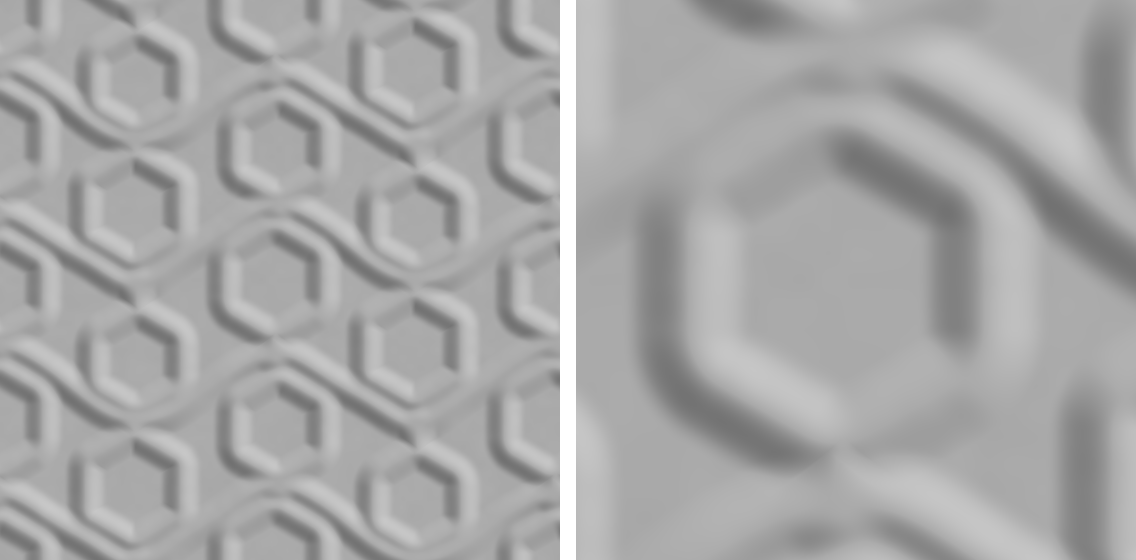
Left: the whole. Right: its middle third, enlarged.
A WebGL 1 fragment shader for this pattern:

```glsl
precision highp float;
// Soft grey embossed relief: wavy ridges with rounded hexagon rings hung from their bends.

uniform vec2 u_resolution;

const float PI = 3.14159265;
const float REPEATS = 2.0;      // wave periods across the canvas
const float LINE_WIDTH = 0.072; // half width of a raised line
const float PEAK_X = 0.987;     // position of a wave crest

float hash(vec2 p) {
  return fract(sin(dot(p, vec2(127.1, 311.7))) * 43758.545);
}

// Value noise that wraps after the given whole number of cells
float wrapNoise(vec2 uv, float cells) {
  vec2 p = uv * cells;
  vec2 i = floor(p);
  vec2 f = fract(p);
  f = f * f * (3.0 - 2.0 * f);
  vec2 a = mod(i, cells);
  vec2 b = mod(i + 1.0, cells);
  return mix(mix(hash(a), hash(vec2(b.x, a.y)), f.x),
             mix(hash(vec2(a.x, b.y)), hash(b), f.x), f.y);
}

// Rounded raised profile of a line at a distance from its centre
float profile(float d) {
  return 1.0 - smoothstep(0.0, LINE_WIDTH, d);
}

float softUnion(float a, float b) {
  return 1.0 - (1.0 - a) * (1.0 - b);
}

// Wave whose alternate bends are straighter and slightly lower
float waveHeight(float x) {
  float t = x - PEAK_X;
  float straightness = 0.04 + 0.06 * sin(PI * t);
  float wave = cos(2.0 * PI * t) + straightness * cos(6.0 * PI * t);
  return -0.379 + 0.124 * wave - 0.0156 * cos(PI * t);
}

float ridge(vec2 p) {
  float y = waveHeight(p.x);
  float slope = (waveHeight(p.x + 0.01) - y) / 0.01;
  float d = abs(fract(p.y - y + 0.5) - 0.5);
  return profile(d / sqrt(1.0 + slope * slope));
}

// Nearest copy on a lattice whose columns step by half a period
vec2 latticeOffset(vec2 p, vec2 centre) {
  vec2 d = p - centre;
  float column = floor(d.x + 0.5);
  d -= column * vec2(1.0, 0.5);
  d.y = fract(d.y + 0.5) - 0.5;
  return d;
}

// Signed distance to a hexagon with its points up and down
float hexagon(vec2 p, float apothem) {
  const vec2 side = vec2(0.8660254, 0.5);
  p = abs(p.yx);
  p -= 2.0 * min(dot(vec2(-side.x, side.y), p), 0.0) * vec2(-side.x, side.y);
  float halfEdge = apothem * 0.57735;
  p -= vec2(clamp(p.x, -halfEdge, halfEdge), apothem);
  return length(p) * sign(p.y);
}

// Hexagon ring with a stub above (up = 1) or below (up = -1)
float linkedRing(vec2 p, vec2 centre, float apothem, float rounding,
                 float up, float stub) {
  vec2 d = latticeOffset(p, centre);
  float ring = abs(hexagon(d, apothem - rounding) - rounding);
  float tip = (apothem - rounding) * 1.1547 + rounding;
  float along = d.y * up;
  float link = length(vec2(d.x, along - clamp(along, tip, tip + stub)));
  return profile(min(ring, link));
}

float relief(vec2 p) {
  float h = softUnion(ridge(p), ridge(p + vec2(1.0, 0.5)));
  h = softUnion(h, linkedRing(p, vec2(0.476, 0.255), 0.170, 0.045, 1.0, 0.04));
  h = softUnion(h, linkedRing(p, vec2(0.490, 0.711), 0.158, 0.070, 1.0, 0.10));
  h = softUnion(h, linkedRing(p, vec2(0.977, 0.997), 0.176, 0.075, -1.0, 0.08));
  return softUnion(h, linkedRing(p, vec2(0.995, 0.471), 0.160, 0.060, -1.0, 0.04));
}

void main() {
  vec2 uv = gl_FragCoord.xy / u_resolution;
  vec2 p = uv * REPEATS;

  // Slope towards the light at the upper right
  vec2 stepToLight = vec2(0.73, 0.68) * 0.012;
  float rise = relief(p - stepToLight) - relief(p + stepToLight);
  float lit = clamp(rise / 0.024 * LINE_WIDTH / 1.5, -1.0, 1.0);
  float grey = 0.665 + lit * (lit > 0.0 ? 0.115 : 0.225);

  // Faint surface mottling
  grey += 0.012 * (wrapNoise(uv, 24.0) - 0.5);
  grey += 0.010 * (wrapNoise(uv, 64.0) - 0.5);
  gl_FragColor = vec4(vec3(grey), 1.0);
}
```
